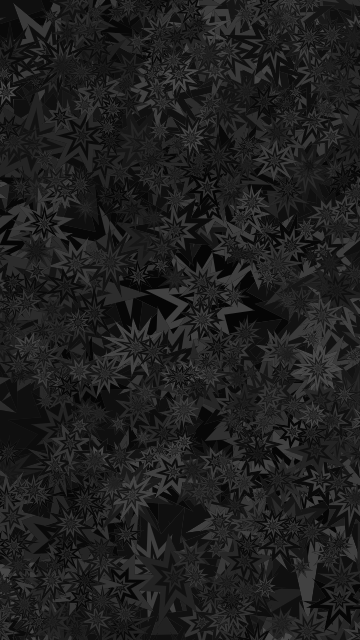
This pattern is drawn by a Shadertoy shader. Its source:

```glsl
// Dense charcoal thicket of spiky stars, each filled with nested dark and light
// star-shaped bands. Jittered grids of shrinking cell size are painted one over
// another, from broad shards up to small clustered bursts.

#define LAYERS 7
#define LARGEST_CELL 0.40     // cell size of the first layer, in canvas widths
#define LAYER_SHRINK 0.73     // cell size ratio between layers
#define VALLEY 0.37           // inner radius relative to the star radius
#define BAND_RATIO 0.57       // size ratio of successive nested bands
#define DARK_RANGE vec2(0.018, 0.096)
#define LIGHT_RANGE vec2(0.125, 0.268)
#define BACKGROUND 0.06

const float PI = 3.14159265;

float hash(vec3 p) {
    p = fract(p * vec3(0.1031, 0.1130, 0.0973));
    p += dot(p, p.yzx + 33.33);
    return fract((p.x + p.y) * p.z);
}

float valueNoise(vec2 p) {
    vec2 cell = floor(p), f = fract(p);
    f = f * f * (3.0 - 2.0 * f);
    float bottom = mix(hash(vec3(cell, 91.0)), hash(vec3(cell + vec2(1, 0), 91.0)), f.x);
    float top = mix(hash(vec3(cell + vec2(0, 1), 91.0)), hash(vec3(cell + 1.0, 91.0)), f.x);
    return mix(bottom, top, f.y);
}

// Star with uneven spikes: x is the scale of the similar star passing
// through q (1 on the outline), y is its change per unit of length.
vec2 starScale(vec2 q, float radius, float points, float turn, float seed) {
    float sector = fract(atan(q.y, q.x) / (2.0 * PI) + turn) * points;
    float angle = (fract(sector) - 0.5) * 2.0 * PI / points;
    vec2 folded = length(q) * vec2(cos(angle), abs(sin(angle)));
    float spike = mix(0.68, 1.0, hash(vec3(floor(sector), seed, 5.0)));
    vec2 tip = vec2(radius * spike, 0.0);
    vec2 valley = radius * VALLEY * vec2(cos(PI / points), sin(PI / points));
    vec2 edge = valley - tip;
    vec2 normal = vec2(edge.y, -edge.x);
    return vec2(dot(folded, normal), length(normal)) / dot(tip, normal);
}

// Paint one star over the tone below it.
float paintStar(float tone, vec2 q, float radius, vec3 key, float shade, float pixel) {
    float points = 7.0 + floor(5.0 * hash(key + 11.0));
    float seed = 200.0 * hash(key + 23.0);
    vec2 star = starScale(q, radius, points, hash(key + 37.0), seed);
    float scale = max(star.x, 0.001);
    float blur = star.y * pixel;
    float cover = clamp(0.5 + (1.0 - scale) / blur, 0.0, 1.0);

    // Bands shrink geometrically and fade to their mean when too fine.
    float band = log(scale) / log(BAND_RATIO);
    float bandBlur = blur / (scale * -log(BAND_RATIO));
    float parity = hash(key + 41.0) < 0.5 ? 1.0 : -1.0;
    float darkness = clamp(0.5 + parity * sin(PI * band) / (PI * bandBlur), 0.0, 1.0);

    float dark = mix(DARK_RANGE.x, DARK_RANGE.y, hash(key + 53.0));
    float light = mix(LIGHT_RANGE.x, LIGHT_RANGE.y, hash(key + 67.0));
    return mix(tone, mix(light, dark, darkness) * shade, cover);
}

void mainImage(out vec4 fragColor, in vec2 fragCoord) {
    vec2 p = fragCoord / iResolution.x;
    float pixel = 1.0 / iResolution.x;
    float tone = BACKGROUND;
    float cellSize = LARGEST_CELL;

    for (int layer = 0; layer < LAYERS; layer++) {
        float depth = float(layer) / float(LAYERS - 1);
        vec2 home = floor(p / cellSize);
        for (int y = -1; y <= 1; y++)
        for (int x = -1; x <= 1; x++) {
            vec2 cell = home + vec2(x, y);
            vec3 key = vec3(cell + 50.0, float(layer) * 17.0 + 3.0);
            vec2 jitter = vec2(hash(key), hash(key + 7.0));
            vec2 center = (cell + jitter) * cellSize;

            // Small stars gather in clusters, leaving broad shards between.
            float cluster = valueNoise(center * 7.0 + 20.0);
            float presence = mix(1.0, 0.7 * cluster, sqrt(depth));
            if (hash(key + 71.0) > presence) continue;

            float radius = cellSize * mix(0.5, 0.98, hash(key + 83.0));
            float shade = mix(0.82, 1.16, valueNoise(center * 4.0 + 60.0));
            tone = paintStar(tone, p - center, radius, key, shade, pixel);
        }
        cellSize *= LAYER_SHRINK;
    }
    fragColor = vec4(vec3(tone), 1.0);
}
```
